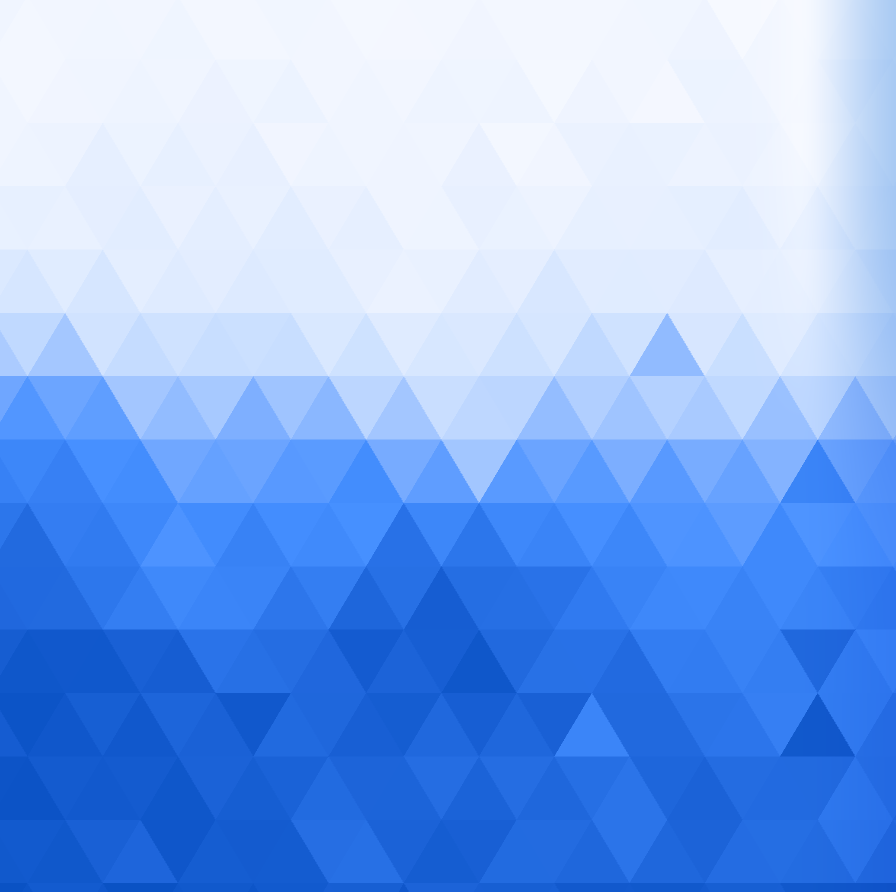
A WebGL 2 fragment shader for this background:

```glsl
#version 300 es
precision highp float;

uniform vec2 u_resolution;
out vec4 fragColor;

float hash(vec2 p) {
    return fract(sin(dot(p, vec2(127.1, 311.7))) * 43758.5453);
}

// Shades from near white to deep blue
vec3 shade(float tone) {
    vec3 c = mix(vec3(0.98, 0.985, 1.0), vec3(0.94, 0.96, 1.0), clamp(tone, 0.0, 1.0));
    c = mix(c, vec3(0.88, 0.925, 1.0), clamp(tone - 1.0, 0.0, 1.0));
    c = mix(c, vec3(0.80, 0.88, 1.0), clamp(tone - 2.0, 0.0, 1.0));
    c = mix(c, vec3(0.66, 0.79, 1.0), clamp(tone - 3.0, 0.0, 1.0));
    c = mix(c, vec3(0.43, 0.65, 1.0), clamp(tone - 4.0, 0.0, 1.0));
    c = mix(c, vec3(0.27, 0.56, 1.0), clamp(tone - 5.0, 0.0, 1.0));
    c = mix(c, vec3(0.19, 0.48, 0.94), clamp(tone - 6.0, 0.0, 1.0));
    c = mix(c, vec3(0.11, 0.39, 0.85), clamp(tone - 7.0, 0.0, 1.0));
    return mix(c, vec3(0.04, 0.32, 0.77), clamp(tone - 8.0, 0.0, 1.0));
}

// Soft round rise or dip of tone, radius in rows
float drift(vec2 p, float x, float row, float radius, float amount) {
    vec2 d = vec2((p.x - x) * 14.0, p.y - row) / radius;
    float falloff = max(0.0, 1.0 - 0.35 * dot(d, d));
    return amount * falloff * falloff;
}

// Column and row of the triangle holding uv; even columns point up
vec2 triangleCell(vec2 uv) {
    float v = (1.0 - uv.y) * 14.08 + 0.061;
    float row = floor(v);
    float q = uv.x * 23.81 - 0.729 - mod(row, 2.0);
    float column = floor(q);
    float down = fract(v);
    float slant = mod(column, 2.0) < 0.5 ? down : 1.0 - down;
    return vec2(column + step(slant, fract(q)), row);
}

vec3 triangleColor(vec2 cell) {
    float row = cell.y;
    float center = cell.x + mod(row, 2.0);

    // Upward triangles sit lower in their row, so they are deeper in tone
    float depth = row + 0.25 - 0.5 * mod(cell.x, 2.0);
    vec2 p = vec2((center + 0.729) / 23.81, depth);
    float tone = 0.7 + 7.3 / (1.0 + exp((6.15 - depth) / 1.5));
    tone += 0.7 * (0.5 - p.x) * smoothstep(3.0, 5.0, depth);

    // Pale gaps
    tone += drift(p, 0.47, 5.0, 1.5, -0.9);
    tone += drift(p, 0.535, 6.75, 0.6, -0.8);
    tone += drift(p, 0.26, 8.5, 1.4, -0.6);
    tone += drift(p, 0.83, 9.3, 1.6, -0.8);
    tone += drift(p, 0.66, 11.25, 0.4, -1.3);

    // Dark patches and peaks
    tone += drift(p, 0.0, 7.0, 1.8, 0.9);
    tone += drift(p, 0.47, 9.2, 1.1, 0.9);
    tone += drift(p, 0.06, 10.5, 1.5, 0.6);
    tone += drift(p, 0.283, 10.75, 0.4, 0.9);
    tone += drift(p, 0.534, 10.25, 0.35, 0.9);
    tone += drift(p, 0.745, 5.25, 0.3, 1.2);
    tone += drift(p, 0.912, 7.25, 0.4, 1.2);
    tone += drift(p, 0.912, 9.75, 0.35, 1.4);
    tone += drift(p, 0.912, 11.25, 0.35, 1.2);

    // Random tone by slanted band and by single facet
    vec2 band = vec2(floor((center - row - 0.5) * 0.5), floor(row * 0.5));
    float jitter = 0.5 * hash(band + 17.0) + 0.6 * hash(cell) - 0.55;
    tone += jitter * (0.8 + 0.5 * smoothstep(6.0, 9.0, row));

    // Darker bottom strip
    return shade(tone + 0.6 * step(14.0, row));
}

void main() {
    vec2 uv = gl_FragCoord.xy / u_resolution;

    // Two samples soften the edges; the second is shaded only across an edge
    vec2 offset = vec2(0.3, 0.2) / u_resolution;
    vec2 cell = triangleCell(uv - offset);
    vec2 neighbor = triangleCell(uv + offset);
    vec3 color = triangleColor(cell);
    if (neighbor != cell) color = mix(color, triangleColor(neighbor), 0.5);

    // Pale sheen and blue shadow of the fold on the right
    float s = (uv.x - 0.895) / 0.03;
    float sheen = exp(-s * s) * smoothstep(0.5, 0.9, uv.y);
    color = mix(color, vec3(1.0), 0.35 * sheen);
    float fold = smoothstep(0.89, 1.02, uv.x) * mix(0.4, 1.0, smoothstep(0.3, 0.8, uv.y));
    color *= mix(vec3(1.0), vec3(0.68, 0.81, 0.95), fold);

    fragColor = vec4(color, 1.0);
}
```
